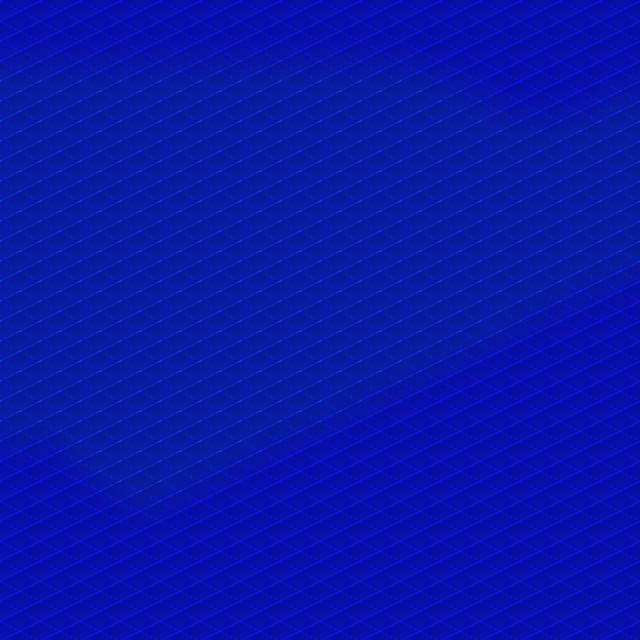
Give the GLSL for this pattern, as a three.js fragment shader.

```glsl
// Fine blue rhombus lattice of dashed rising lines and dotted falling lines, with a soft teal-tinted band.
varying vec2 vUv;

const float TAU = 6.2831853;
const vec2 REPEATS = vec2(16.0, 32.0);   // rhombi across and up
const float DASHES = 8.0;                // dashes per rhombus width
const float LINE_PITCH = 0.02795;        // distance between parallel lines
const float HALF_WIDTH = 0.0005;
const float SOFTNESS = 0.0011;

const vec3 ROYAL = vec3(0.037, 0.057, 0.655);
const vec3 TEAL = vec3(0.036, 0.106, 0.618);
const vec3 ROYAL_LINE = vec3(0.042, 0.062, 0.910);
const vec3 TEAL_LINE = vec3(0.040, 0.125, 0.820);
const vec3 TEAL_KNOT = vec3(0.042, 0.240, 0.900);

float hash(vec2 p) {
  vec3 q = fract(vec3(p.xyx) * 0.1031);
  q += dot(q, q.yzx + 33.33);
  return fract((q.x + q.y) * q.z);
}

float valueNoise(vec2 p) {
  vec2 cell = floor(p);
  vec2 f = fract(p);
  f = f * f * (3.0 - 2.0 * f);
  float low = mix(hash(cell), hash(cell + vec2(1.0, 0.0)), f.x);
  float high = mix(hash(cell + vec2(0.0, 1.0)), hash(cell + vec2(1.0, 1.0)), f.x);
  return mix(low, high, f.y);
}

// Distance to the nearest line, where lines lie at whole numbers.
float lineDistance(float coordinate) {
  return abs(fract(coordinate + 0.5) - 0.5) * LINE_PITCH;
}

float stroke(float distance, float halfWidth, float softness) {
  return 1.0 - smoothstep(halfWidth, halfWidth + softness, distance);
}

// Soft on-off rhythm along a line.
float dash(float x, float cycles) {
  return smoothstep(-0.7, 0.7, sin(TAU * cycles * x));
}

// Strength of the teal tint between an upper and a lower wandering border.
float tealBand(vec2 uv) {
  float wobble = (valueNoise(uv * 7.0) - 0.5) * 0.02;
  float upper = 0.90 - 0.075 * smoothstep(0.60, 0.84, uv.x)
              + 0.035 * smoothstep(0.86, 1.0, uv.x);
  float slope = 0.10 + 0.475 * uv.x;
  float lower = max(slope, 0.315 - 0.10 * smoothstep(0.06, 0.21, uv.x));
  float below = smoothstep(-0.045, 0.045, upper + wobble - uv.y);
  float above = smoothstep(-0.04, 0.04, uv.y - lower + wobble);
  return below * above;
}

void main() {
  vec2 p = vUv * REPEATS + vec2(0.0, 0.0625);
  float rise = p.y - p.x;
  float fall = p.y + p.x;
  float tint = tealBand(vUv);
  float dashes = dash(p.x, DASHES);

  // Ground: shaded between rising lines, with a faint seam at each column.
  float shade = 1.03 - 0.07 * smoothstep(0.2, 0.95, fract(rise));
  shade += 0.025 * (0.5 - fract(p.x));
  vec3 color = mix(ROYAL, TEAL, tint) * shade;
  vec3 lineColor = mix(ROYAL_LINE, TEAL_LINE, tint);

  // Falling lines: bright dots outside the band, faint speckled marks at mid-edge inside it.
  float fallDistance = lineDistance(fall);
  float middle = pow(abs(sin(TAU * p.x)), 2.0);
  float falling = stroke(fallDistance, HALF_WIDTH, SOFTNESS) * mix(0.15, 0.85, dashes);
  float marks = stroke(fallDistance, 0.0014, 0.0022) * middle * mix(0.06, 0.46, dashes);
  color = mix(color, lineColor, mix(falling, max(falling * 0.45, marks), tint));

  // Rising lines: bright, finely dashed.
  float riseDistance = lineDistance(rise);
  float rising = stroke(riseDistance, HALF_WIDTH, SOFTNESS) * mix(0.55, 1.0, dashes);
  color = mix(color, lineColor, rising);

  // Bright knots at the crossings, drawn out along the rising lines.
  float knot = stroke(riseDistance, 0.0005, 0.0012) * stroke(fallDistance, 0.0005, 0.0035);
  color = mix(color, mix(ROYAL_LINE, TEAL_KNOT, tint), knot * 0.85);

  gl_FragColor = vec4(color, 1.0);
}
```
